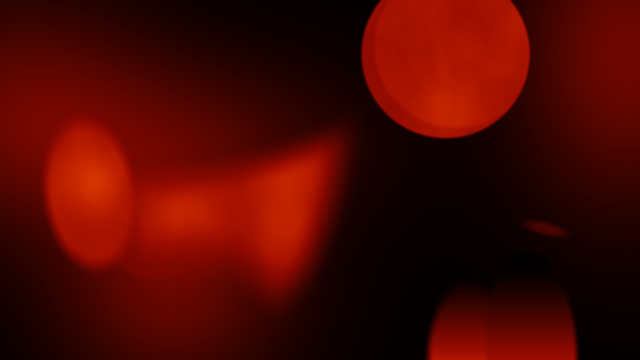
Write a Shadertoy shader that draws this background.

```glsl
// Out-of-focus red lights on black: a mottled disc, a smeared band and soft lobes.
// Every shape adds to or blends into one "heat" value, which a colour ramp then
// turns from black through deep red to orange. Lengths are in canvas heights.

const float BASE_HEAT = 0.012;
const vec2 DISC_CENTER = vec2(1.238, 0.850);
const float DISC_RADIUS = 0.234;
const vec2 INNER_CENTER = vec2(1.268, 0.872);
const float INNER_RADIUS = 0.228;
const float DISC_HEAT = 0.59;
const float BAND_HEAT = 0.63;
const float LEFT_HEAT = 0.64;
const float LOBE_HEAT = 0.82;
const float MOTTLE = 0.16;

float hash(vec2 cell) {
    return fract(sin(dot(cell, vec2(127.1, 311.7))) * 43758.5);
}

float noise(vec2 p) {
    vec2 cell = floor(p), f = fract(p);
    f = f * f * (3.0 - 2.0 * f);
    return mix(mix(hash(cell), hash(cell + vec2(1, 0)), f.x),
               mix(hash(cell + vec2(0, 1)), hash(cell + vec2(1, 1)), f.x), f.y);
}

float fbm(vec2 p) {
    float sum = 0.0, weight = 0.5;
    for (int i = 0; i < 4; i++) {
        sum += weight * noise(p);
        p = p * 2.03 + 17.0;
        weight *= 0.5;
    }
    return sum;
}

// Gaussian glow with separate radii
float glow(vec2 p, vec2 center, vec2 radius) {
    vec2 q = (p - center) / radius;
    return exp(-dot(q, q));
}

// Filled, tilted ellipse; soft is the relative width of its edge
float ellipse(vec2 p, vec2 center, vec2 radius, float tilt, float soft) {
    float c = cos(tilt), s = sin(tilt);
    vec2 q = mat2(c, -s, s, c) * (p - center);
    return 1.0 - smoothstep(1.0 - soft, 1.0 + soft, length(q / radius));
}

// Wide haze behind the lights
float haze(vec2 p) {
    float heat = BASE_HEAT;
    heat += 0.33 * glow(p, vec2(0.05, 0.70), vec2(0.38, 0.33));
    heat += 0.26 * glow(p, vec2(0.50, 0.60), vec2(0.48, 0.24));
    heat += 0.38 * glow(p, vec2(0.48, 0.20), vec2(0.32, 0.30));
    heat += 0.42 * glow(p, vec2(1.74, 0.85), vec2(0.30, 0.42));
    return heat;
}

// Smeared band with a curved top and a slanted right end
float bandMask(vec2 p) {
    float rise = max(p.x - 0.39, 0.0);
    float top = 0.51 + 0.44 * rise * rise;
    float drop = max(0.68 - p.y, 0.0);
    float right = 0.985 - 0.55 * drop * drop;
    float bottom = mix(0.27, 0.16, smoothstep(0.62, 0.80, p.x));
    return (1.0 - smoothstep(top - 0.08, top + 0.05, p.y))
         * (1.0 - smoothstep(right - 0.11, right + 0.035, p.x))
         * smoothstep(bottom - 0.09, bottom + 0.13, p.y)
         * smoothstep(0.30, 0.42, p.x);
}

vec3 heatColor(float heat) {
    float excess = max(heat - 0.5, 0.0);
    return vec3(heat, 0.06 * heat + 1.4 * excess * excess, 0.0);
}

void mainImage(out vec4 fragColor, in vec2 fragCoord) {
    vec2 p = fragCoord / iResolution.y;
    float mottle = fbm(p * vec2(13.0, 8.0) + 0.3 * p.yx) - 0.47;
    float heat = haze(p);

    // Band with its brighter patches
    float band = BAND_HEAT + 0.5 * MOTTLE * mottle;
    band += 0.13 * glow(p, vec2(0.51, 0.41), vec2(0.10, 0.09));
    band += 0.13 * glow(p, vec2(0.80, 0.52), vec2(0.09, 0.09));
    band += 0.10 * glow(p, vec2(0.79, 0.38), vec2(0.09, 0.10));
    heat = mix(heat, band, bandMask(p));

    // Faint round ghost under the band
    float ghost = ellipse(p, vec2(0.44, 0.385), vec2(0.158), 0.0, 0.06);
    heat = mix(heat, max(heat, 0.48), 0.6 * ghost);

    // Left oval light
    float oval = LEFT_HEAT + 0.5 * MOTTLE * mottle;
    oval += 0.19 * glow(p, vec2(0.25, 0.50), vec2(0.09, 0.10));
    heat = mix(heat, max(heat, oval),
               ellipse(p, vec2(0.250, 0.460), vec2(0.122, 0.202), 0.14, 0.16));

    // Two lobes rising from the lower edge, hottest at the bottom
    float left = ellipse(p, vec2(1.305, 0.0), vec2(0.115, 0.215), 0.0, 0.13);
    float right = ellipse(p, vec2(1.475, 0.03), vec2(0.126, 0.27), 0.05, 0.09);
    float leftHeat = LOBE_HEAT * (1.0 - smoothstep(-0.10, 0.28, p.y));
    float rightHeat = LOBE_HEAT * (1.0 - smoothstep(-0.14, 0.29, p.y));
    heat = mix(heat, leftHeat, left);
    heat = mix(heat, rightHeat, right);

    // Thin wisp above the lobes
    heat += 0.20 * ellipse(p, vec2(1.515, 0.365), vec2(0.055, 0.016), -0.25, 0.6);

    // Mottled disc with an offset inner disc
    float disc = DISC_HEAT + MOTTLE * mottle;
    disc += 0.07 * ellipse(p, INNER_CENTER, vec2(INNER_RADIUS), 0.0, 0.03);
    disc += 0.06 * glow(p, vec2(1.23, 0.68), vec2(0.14, 0.09));
    heat = mix(heat, disc, ellipse(p, DISC_CENTER, vec2(DISC_RADIUS), 0.0, 0.022));

    fragColor = vec4(heatColor(clamp(heat, 0.0, 1.0)), 1.0);
}
```
